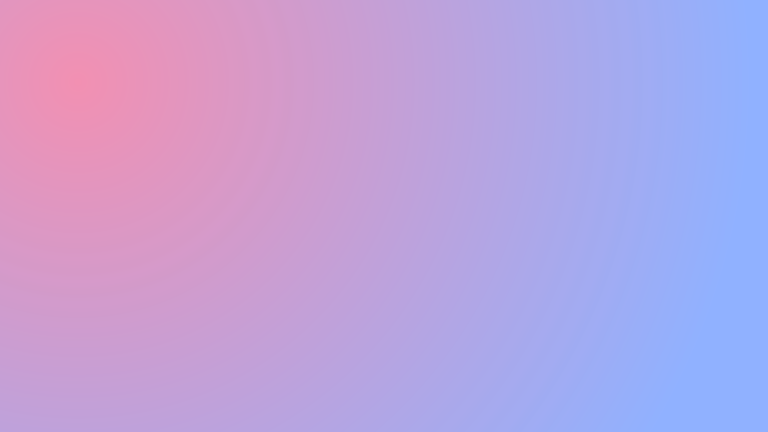
Reproduce this background procedurally as a WebGL 1 fragment shader.

```glsl
precision highp float;
// Soft radial gradient from a pink glow at the upper left to sky blue, with faint ripples.

uniform vec2 u_resolution;

const vec3 PINK = vec3(0.949, 0.565, 0.698);
const vec3 BLUE = vec3(0.565, 0.694, 1.0);
const vec2 GLOW_CENTER = vec2(0.1016, 0.81); // fraction of the canvas
const float GLOW_RADIUS = 1.56;              // in canvas heights
const float TAU = 6.2831853;

// Concentric waves that fade out on both sides of a middle radius.
float ripples(float radius, float middle, float spread, float spacing) {
  float offset = radius - middle;
  float envelope = exp(-offset * offset / (spread * spread));
  return envelope * cos(TAU * offset / spacing);
}

// Linear blend from the inner to the outer colour.
vec3 radialGradient(float radius, float outerRadius, vec3 inner, vec3 outer) {
  return mix(inner, outer, clamp(radius / outerRadius, 0.0, 1.0));
}

void main() {
  // Distance from the glow, in canvas heights
  vec2 fromGlow = (gl_FragCoord.xy - GLOW_CENTER * u_resolution) / u_resolution.y;
  float radius = length(fromGlow);

  vec3 color = radialGradient(radius, GLOW_RADIUS, PINK, BLUE);

  // Two faint groups of rings
  color += vec3(0.003, 0.001, 0.004) * ripples(radius, 0.463, 0.10, 0.053);
  color += vec3(0.004, 0.001, 0.002) * ripples(radius, 1.273, 0.13, 0.051);

  gl_FragColor = vec4(color, 1.0);
}
```
